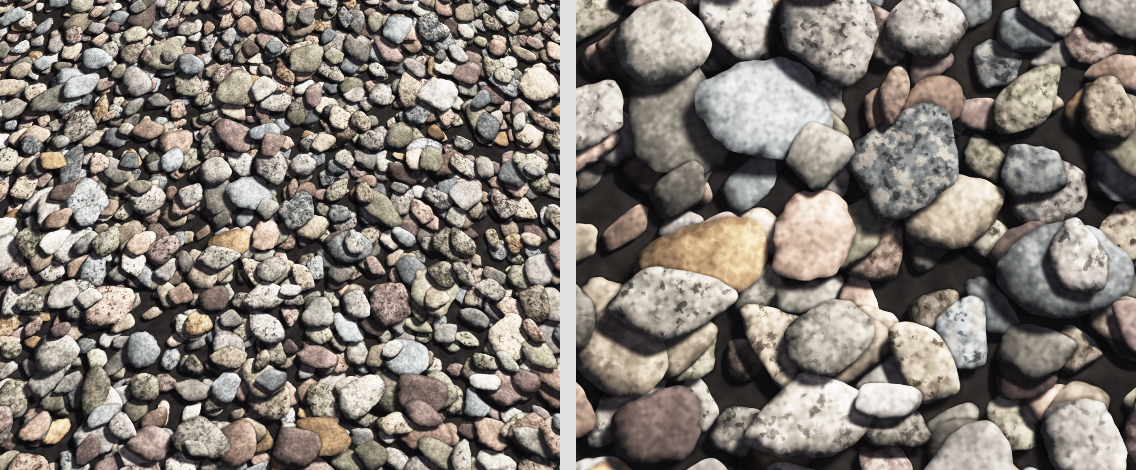
Left: the whole. Right: its middle third, enlarged.
Write a Shadertoy shader that draws this texture.

```glsl
vec4 hash4(vec2 p) {
    vec4 v = fract(p.xyxy * vec4(0.1031, 0.1030, 0.0973, 0.1099));
    v += dot(v, v.wzxy + 33.33);
    return fract((v.xxyz + v.yzzw) * v.zywx);
}

float noise(vec2 p) {
    vec2 i = floor(p), f = fract(p);
    f = f * f * (3.0 - 2.0 * f);
    return mix(mix(hash4(i).x, hash4(i + vec2(1, 0)).x, f.x),
               mix(hash4(i + vec2(0, 1)).x, hash4(i + 1.0).x, f.x), f.y);
}

float fbm(vec2 p) {
    float sum = 0.0, amp = 0.5;
    for (int i = 0; i < 4; i++) {
        sum += amp * noise(p);
        p = mat2(1.6, 1.2, -1.2, 1.6) * p + 7.3;
        amp *= 0.55;
    }
    return sum;
}

// Rounded irregular polygon: x = radial measure (1 at the rim), yz = gradient
vec3 stoneShape(vec2 q, vec4 seed, float sharpness) {
    float sum = 0.0;
    vec2 grad = vec2(0);
    for (int i = 0; i < 7; i++) {
        float k = float(i);
        float turn = (k + 0.6 * fract(seed.y * 17.0 + k * 0.37)) * 0.8976;
        vec2 dir = vec2(cos(turn), sin(turn)) / (0.80 + 0.38 * fract(seed.z * 23.0 + k * 0.618));
        float m = max(dot(q, dir), 0.0001);
        float power = pow(m, sharpness);
        sum += power;
        grad += dir * power / m;
    }
    return vec3(pow(sum, 1.0 / sharpness), grad);
}

vec3 stoneColor(float pick, float tone) {
    vec3 palette[8] = vec3[8](
        vec3(0.60, 0.63, 0.64), vec3(0.66, 0.64, 0.60), vec3(0.78, 0.71, 0.62),
        vec3(0.80, 0.67, 0.60), vec3(0.56, 0.48, 0.46), vec3(0.63, 0.61, 0.53),
        vec3(0.70, 0.68, 0.66), vec3(0.74, 0.60, 0.45));
    vec3 c = palette[int(min(pick * 7.3, 7.0))] * mix(0.66, 1.30, tone);
    return mix(c, vec3(1.05, 1.02, 0.96), step(0.95, tone) * 0.8);
}

// Mottling, fine mineral specks and veins
vec3 mineral(vec3 base, vec2 p, vec4 seed) {
    p = mat2(0.8, 0.6, -0.6, 0.8) * p;
    float mottle = fbm(p * 34.0);
    float grain = noise(p * 240.0);
    float speck = fbm(p * 125.0 + 31.0);
    float granite = smoothstep(0.35, 0.9, seed.z);
    base *= 0.66 + 0.74 * mottle;
    base *= 1.0 + (grain - 0.5) * mix(0.40, 0.70, granite);
    base = mix(base, vec3(0.95, 0.89, 0.82), granite * 0.6 * smoothstep(0.50, 0.68, speck));
    base *= 1.0 - granite * 0.55 * (1.0 - smoothstep(0.24, 0.40, speck));
    float vein = 1.0 - smoothstep(0.0, 0.3, abs(sin(p.y * 95.0 + mottle * 9.0)));
    return base * (1.0 + 0.16 * step(seed.w, 0.16) * (vein - 0.3));
}

// Paints one scattered layer: each stone shades what lies below, then covers it
void stoneLayer(inout vec3 col, vec2 ground, float cell, float share, float layer, float pixel) {
    vec3 light = normalize(vec3(0.46, 0.58, 0.68));
    vec2 p = ground / cell + layer * 19.7;
    vec2 home = floor(p);
    for (int j = -1; j <= 1; j++)
    for (int i = -1; i <= 1; i++) {
        vec2 id = home + vec2(i, j);
        vec4 a = hash4(id + layer * 71.0 + 200.0);
        vec4 b = hash4(id * 1.7 + layer * 37.0 + 411.0);
        vec2 d = p - id - 0.22 - 0.56 * a.xy;
        if (a.z > share || dot(d, d) > 0.85) continue;

        float size = mix(0.36, 0.56, a.w);
        vec2 radii = size * vec2(1.06, mix(0.56, 0.98, b.x));
        float angle = (b.y - 0.5) * (b.z < 0.5 ? 1.8 : 6.0);
        float c = cos(angle), s = sin(angle);
        mat2 spin = mat2(c, -s, s, c);
        float sharpness = mix(4.5, 13.0, b.w * b.w);
        vec2 q = spin * d / radii;

        // Shadow falling to the lower left
        float shade = stoneShape(spin * (d + vec2(0.26, 0.31) * size) / radii, b, sharpness).x;
        col *= mix(vec3(0.17, 0.17, 0.20), vec3(1), smoothstep(0.85, 1.04, shade));

        vec3 shape = stoneShape(q, b, sharpness);
        float rim = shape.x + 0.09 * (noise(d * 9.0 + b.xy * 50.0) - 0.5);
        float edge = pixel / (cell * radii.y);
        float cover = 1.0 - smoothstep(1.0 - edge, 1.0 + edge, rim);
        col *= mix(0.6, 1.0, smoothstep(0.98, 1.13, shape.x));
        if (cover <= 0.0) continue;

        // Domed surface with small bumps
        vec2 grain = d * cell + b.zw * 13.0;
        vec2 outward = normalize((shape.yz / radii) * spin + 0.00001);
        vec2 slope = outward * 0.93 * pow(min(rim, 1.0), mix(2.0, 4.2, b.w));
        slope += (a.yw - 0.5) * 0.40;
        slope += (vec2(fbm(grain * 70.0), fbm(grain * 70.0 + 40.0)) - 0.45) * 0.60;
        vec3 normal = normalize(vec3(slope, sqrt(max(1.0 - dot(slope, slope), 0.04))));
        float sun = max(dot(normal, light), 0.0);
        float sky = 0.10 + 0.09 * normal.z;

        vec3 albedo = mineral(stoneColor(fract(a.x * 31.0 + b.x), fract(a.y * 43.0 + b.z)), grain, b);
        vec3 lit = albedo * (sun * vec3(1.38, 1.34, 1.27) + sky * vec3(0.92, 0.97, 1.06));
        lit += 0.14 * pow(sun, 14.0) * (1.0 - b.w);
        col = mix(col, lit, cover);
    }
}

void mainImage(out vec4 fragColor, in vec2 fragCoord) {
    // Receding beach: stones shrink towards the top
    vec2 uv = fragCoord / iResolution.y;
    float nearness = 1.0 - 0.46 * uv.y;
    vec2 ground = vec2((uv.x - 0.6) / nearness, -log(nearness) / 0.46) + 3.0;
    float pixel = 0.7 / (iResolution.y * nearness);

    vec3 col = vec3(0.15, 0.14, 0.13) * (0.5 + fbm(ground * 60.0));
    for (int k = 0; k < 5; k++) {
        float layer = float(k);
        float cell = k == 4 ? 0.074 : 0.056 + 0.021 * layer;
        float share = k == 4 ? 0.34 : 1.0 - 0.20 * layer;
        stoneLayer(col, ground, cell, share, layer + 1.0, pixel);
    }

    // Soft highlight shoulder and lifted blacks
    col = col / pow(1.0 + pow(col, vec3(5.0)), vec3(0.2));
    fragColor = vec4(col * 0.96 + vec3(0.036, 0.032, 0.036), 1.0);
}
```
